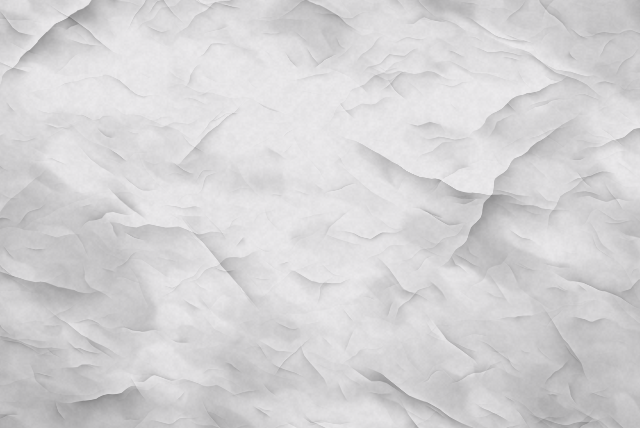
Write a WebGL 1 fragment shader that draws this texture.

```glsl
precision highp float;
// Crumpled white paper under soft light: flat facets from blended cellular
// planes, wedge-shaped folds scattered on jittered grids at several scales,
// a broad fall-off of light and a faint fibre grain.

uniform vec2 u_resolution;

const vec3 PAPER_TINT = vec3(1.0, 0.995, 1.002);
const float BASE_TONE = 0.884;
const float CEILING = 0.908;        // brightest paper
const float CEILING_KNEE = 55.0;
const vec2 LIGHT_CENTRE = vec2(0.62, 0.66);
const float LIGHT_FALLOFF = 0.115;
const float BROAD_CONTRAST = 0.07;
const float FACET_SCALE = 2.8;      // facets per canvas height
const float FACET_CONTRAST = 0.15;
const float FOLD_SCALE = 2.5;       // largest folds per canvas height
const float FOLD_SHADOW = 0.27;
const float FOLD_GLINT = 0.1;
const float FOLD_SOFTNESS = 0.0015; // edge width in canvas heights
const float FOLD_ANGLE = -0.42;     // main direction, falling to the right
const float GRAIN = 0.022;

vec2 hash2(vec2 p) {
  vec2 q = vec2(dot(p, vec2(127.1, 311.7)), dot(p, vec2(269.5, 183.3)));
  return fract(sin(q) * 43758.5);
}

mat2 rotation(float a) {
  float c = cos(a), s = sin(a);
  return mat2(c, -s, s, c);
}

float valueNoise(vec2 p) {
  vec2 i = floor(p), f = fract(p);
  f = f * f * (3.0 - 2.0 * f);
  float low = mix(hash2(i).x, hash2(i + vec2(1.0, 0.0)).x, f.x);
  float high = mix(hash2(i + vec2(0.0, 1.0)).x, hash2(i + 1.0).x, f.x);
  return mix(low, high, f.y);
}

vec2 zigzag(vec2 p) {
  return abs(fract(p) * 2.0 - 1.0) - 0.5;
}

// Zigzags break the folds into straight pieces, sines roughen them.
vec2 warp(vec2 p) {
  vec2 w = 0.020 * zigzag(p.yx * vec2(2.3, 1.9) + p * 1.3 + vec2(0.1, 0.4));
  w += 0.011 * zigzag(p.yx * vec2(6.1, 5.3) - p * 3.7 + vec2(0.6, 0.2));
  w += 0.006 * zigzag(p.yx * vec2(13.0, 15.0) + p * 9.0);
  w += 0.0015 * sin(p.yx * vec2(91.0, 83.0) + p * 57.0 + vec2(2.2, 5.7));
  return p + w;
}

// Tilted planes, blended sharply where neighbouring cells meet.
float facets(vec2 p, float sharpness) {
  vec2 cell = floor(p);
  float sum = 0.0, total = 0.0001;
  for (int y = -1; y <= 1; y++) {
    for (int x = -1; x <= 1; x++) {
      vec2 id = cell + vec2(float(x), float(y));
      vec2 d = p - id - mix(vec2(0.1), vec2(0.9), hash2(id));
      vec2 tilt = hash2(id + 31.7) - 0.5;
      float plane = hash2(id + 57.3).x - 0.5 + dot(d, tilt) * 1.6;
      float weight = exp(-sharpness * dot(d, d));
      sum += weight * plane;
      total += weight;
    }
  }
  return sum / total;
}

// One fold per cell: a crisp edge, shadow on one side and a glint on the other.
float folds(vec2 p, float softness, float seed) {
  vec2 cell = floor(p);
  float shade = 0.0;
  for (int y = -1; y <= 1; y++) {
    for (int x = -1; x <= 1; x++) {
      vec2 id = cell + vec2(float(x), float(y));
      vec2 a = hash2(id + seed), b = hash2(id + seed + 17.9);
      vec2 c = hash2(id + seed + 43.1);
      vec2 d = p - id - mix(vec2(0.1), vec2(0.9), a);
      float angle = FOLD_ANGLE + (b.x - 0.5) * 1.2 + step(0.62, c.x) * 0.75;
      vec2 q = rotation(angle) * d;
      float along = q.x / mix(0.28, 0.85, b.y);
      float across = q.y + (c.x - 0.5) * 0.4 * abs(q.x);
      across *= c.y > 0.3 ? -1.0 : 1.0;
      float taper = smoothstep(1.0, 0.3, abs(along));
      taper *= smoothstep(1.1, 0.5, length(d));
      float grow = clamp(along * sign(a.x - 0.5) * 0.5 + 0.5, 0.0, 1.0);
      float width = mix(0.02, 0.21, grow * (0.2 + 0.8 * a.y));
      float side = smoothstep(-softness, softness, across);
      float shadow = side * exp(-max(across, 0.0) / width);
      float glint = (1.0 - side) * exp(min(across, 0.0) / (0.6 * width));
      float strength = 0.08 + 0.92 * pow(fract(a.x * 7.0 + b.y), 2.3);
      shade += taper * strength * (FOLD_GLINT * glint - FOLD_SHADOW * shadow);
    }
  }
  return shade;
}

void main() {
  vec2 uv = gl_FragCoord.xy / u_resolution.y;
  vec2 p = warp(uv);

  // Broad light
  float away = length((uv - LIGHT_CENTRE) * vec2(0.8, 1.0));
  float tone = BASE_TONE - LIGHT_FALLOFF * smoothstep(0.15, 0.95, away);
  tone += BROAD_CONTRAST * (valueNoise(uv * 2.3 + 8.0) - 0.5);

  // Facets, stretched along the main fold direction
  vec2 q = rotation(FOLD_ANGLE) * p * vec2(0.75, 1.4);
  tone += FACET_CONTRAST * facets(q * FACET_SCALE + 3.0, 32.0);
  tone += 0.6 * FACET_CONTRAST * facets(q * FACET_SCALE * 2.3 + 19.0, 34.0);
  tone += 0.35 * FACET_CONTRAST * facets(q * FACET_SCALE * 5.1 + 37.0, 34.0);

  // Folds, from long to small
  float scale = FOLD_SCALE, amount = 1.0;
  for (int i = 0; i < 5; i++) {
    float seed = 5.3 + 23.0 * float(i);
    tone += amount * folds(p * scale + seed, FOLD_SOFTNESS * scale, seed);
    scale *= 1.6;
    amount *= 0.82;
  }

  // Soft highlight limit, then fibre grain
  tone = CEILING - log(1.0 + exp(CEILING_KNEE * (CEILING - tone))) / CEILING_KNEE;
  tone += GRAIN * (valueNoise(uv * 240.0) + valueNoise(uv * 90.0) - 1.0);
  gl_FragColor = vec4(PAPER_TINT * clamp(tone, 0.45, 0.95), 1.0);
}
```
